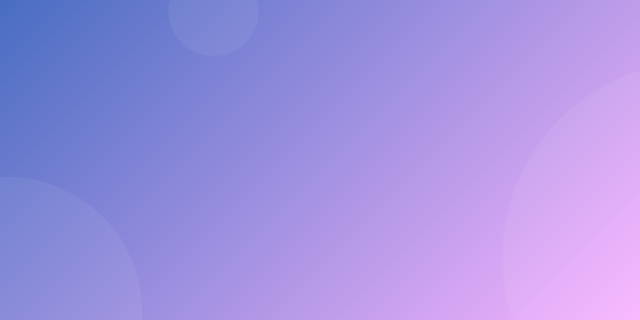
Give the GLSL for this background, as a WebGL 2 fragment shader.

```glsl
#version 300 es
precision highp float;
// Diagonal blue-to-pink gradient with three large translucent discs.

#define BLUE vec3(0.282, 0.427, 0.761)
#define PINK vec3(0.976, 0.706, 1.0)
#define DISC_TINT vec3(1.0)
#define DISC_OPACITY 0.058
#define DISC_COUNT 3

uniform vec2 u_resolution;
out vec4 fragColor;

// Disc centre (xy) and radius (z), in canvas heights
const vec3 DISCS[DISC_COUNT] = vec3[DISC_COUNT](
    vec3(0.667, 0.966, 0.141),
    vec3(0.020, 0.023, 0.4245),
    vec3(2.182, 0.195, 0.612)
);

// Coverage of a disc, smoothed over about one pixel
float discCoverage(vec2 point, vec3 disc, float pixel) {
    float dist = length(point - disc.xy) - disc.z;
    return 1.0 - smoothstep(-0.75 * pixel, 0.75 * pixel, dist);
}

void main() {
    float pixel = 1.0 / u_resolution.y;
    float aspect = u_resolution.x * pixel;
    vec2 point = gl_FragCoord.xy * pixel;

    // 45 degree gradient from the top left corner to the bottom right
    float along = (point.x + 1.0 - point.y) / (aspect + 1.0);
    vec3 color = mix(BLUE, PINK, along);

    // Translucent discs
    for (int i = 0; i < DISC_COUNT; i++) {
        float coverage = discCoverage(point, DISCS[i], pixel);
        color = mix(color, DISC_TINT, DISC_OPACITY * coverage);
    }

    fragColor = vec4(color, 1.0);
}
```
